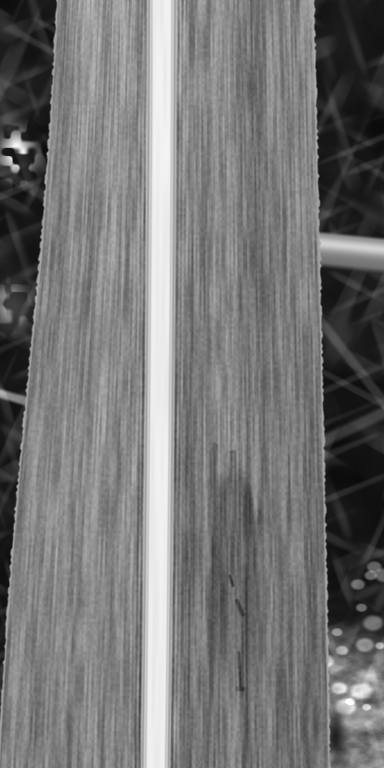
Give the GLSL for this texture, as a Shadertoy shader.

```glsl
// A pale-ribbed grey leaf blade with fine veins over a dark, blurred undergrowth.

const float LEFT_TONE = 0.535;
const float RIGHT_TONE = 0.505;
const float VEIN_CONTRAST = 0.30;
const float RIB_CORE = 0.027;
const float RIB_HALO = 0.041;
const float RIB_WHITE = 0.93;
const float STAIN_DEPTH = 0.15;
const float HAIR_LENGTH = 0.005;
const float PI = 3.14159;

float hash(vec2 p) {
    vec3 q = fract(vec3(p.xyx) * 0.1031);
    q += dot(q, q.yzx + 33.33);
    return fract((q.x + q.y) * q.z);
}

float noise(vec2 p) {
    vec2 i = floor(p), f = fract(p);
    f = f * f * (3.0 - 2.0 * f);
    return mix(mix(hash(i), hash(i + vec2(1, 0)), f.x),
               mix(hash(i + vec2(0, 1)), hash(i + vec2(1, 1)), f.x), f.y);
}

float fbm(vec2 p) {
    float sum = 0.0, amp = 0.5;
    for (int i = 0; i < 4; i++) {
        sum += amp * noise(p);
        p = p * 2.03 + 17.0;
        amp *= 0.5;
    }
    return sum;
}

float glow(vec2 p, vec2 centre, vec2 radius) {
    vec2 d = (p - centre) / radius;
    return exp(-dot(d, d));
}

float segment(vec2 p, vec2 a, vec2 b) {
    vec2 d = b - a;
    return length(p - a - d * clamp(dot(p - a, d) / dot(d, d), 0.0, 1.0));
}

float line(vec2 p, vec2 a, vec2 b, float width) {
    return 1.0 - smoothstep(0.3 * width, width, segment(p, a, b));
}

// Blurred stems, bokeh and pale litter behind the leaf
float undergrowth(vec2 p) {
    float tone = 0.03 + 0.11 * fbm(p * 9.0);
    for (int i = 0; i < 4; i++) {
        float angle = 0.5 + float(i) * 0.75;
        vec2 along = mat2(cos(angle), -sin(angle), sin(angle), cos(angle)) * p;
        tone += 0.10 * smoothstep(0.62, 0.95, noise(along * vec2(7.0, 38.0) + float(i) * 9.0));
    }
    // Light patches on the left
    float speck = smoothstep(0.4, 0.65, noise(p * 48.0));
    tone += 0.95 * speck * glow(p, vec2(0.045, 0.40), vec2(0.045, 0.055));
    tone += 0.42 * glow(p, vec2(0.03, 0.80), vec2(0.045, 0.055)) * (0.4 + speck);
    tone += 0.40 * line(p, vec2(0.0, 1.025), vec2(0.07, 1.045), 0.017);
    // Pale stalk and dim blades on the right
    float stalk = p.y - 0.605 - 0.10 * (p.x - 0.83);
    float body = smoothstep(-0.006, 0.006, stalk) * (1.0 - smoothstep(0.075, 0.095, stalk));
    float stalkTone = 0.50 + 0.32 * glow(vec2(stalk), vec2(0.028), vec2(0.025)) - 2.0 * max(stalk - 0.05, 0.0);
    tone = mix(tone, stalkTone, body * step(0.5, p.x));
    tone += 0.13 * line(p, vec2(0.83, 0.83), vec2(1.01, 1.06), 0.018);
    tone += 0.15 * line(p, vec2(0.84, 1.15), vec2(1.01, 1.07), 0.022);
    // Litter grows brighter towards the lower right corner
    float ground = smoothstep(1.60, 1.76, p.y) * smoothstep(0.5, 0.8, p.x);
    tone += ground * (0.08 + 0.62 * fbm(p * vec2(22.0, 34.0)));
    for (int i = 0; i < 16; i++) {
        float id = float(i);
        vec2 centre = vec2(0.84 + 0.17 * hash(vec2(id, 3.0)), 1.44 + 0.42 * hash(vec2(id, 8.0)));
        float size = 0.011 + 0.017 * hash(vec2(id, 5.0));
        tone += 0.32 * (1.0 - smoothstep(0.5 * size, size, length((p - centre) * vec2(0.75, 1.0))));
    }
    return tone * (1.0 - 0.7 * glow(p, vec2(0.875, 1.92), vec2(0.025, 0.07)));
}

// Damp dark patch with ragged upper fingers and small drips
float stain(vec2 p) {
    float ragged = 0.09 * (noise(vec2(p.x * 75.0, 2.0)) - 0.5);
    float top = 1.22 + ragged + 1.9 * max(p.x - 0.63, 0.0);
    float sides = smoothstep(0.535, 0.56, p.x) * (1.0 - smoothstep(0.66, 0.70, p.x));
    float patch_ = sides * smoothstep(top, top + 0.07, p.y) * (1.0 - 0.65 * smoothstep(1.5, 1.95, p.y));
    patch_ = max(patch_, 0.8 * line(p, vec2(0.56, 1.16), vec2(0.555, 1.45), 0.012));
    patch_ = max(patch_, 0.9 * line(p, vec2(0.607, 1.18), vec2(0.613, 1.40), 0.013));
    float drips = line(p, vec2(0.598, 1.50), vec2(0.607, 1.525), 0.006);
    drips = max(drips, line(p, vec2(0.617, 1.565), vec2(0.632, 1.60), 0.008));
    drips = max(drips, line(p, vec2(0.622, 1.70), vec2(0.625, 1.79), 0.006));
    drips = max(drips, line(p, vec2(0.62, 1.793), vec2(0.632, 1.795), 0.010));
    return patch_ + 1.1 * drips;
}

void mainImage(out vec4 fragColor, in vec2 fragCoord) {
    // x spans 0..1 and y runs 0..2 downwards
    vec2 uv = fragCoord / iResolution.xy;
    vec2 p = vec2(uv.x, 2.0 - 2.0 * uv.y);
    float soft = 1.2 / iResolution.x;

    // Leaf outline and midrib axis
    float leftEdge = 0.150 - 0.077 * p.y + 0.007 * sin(PI * p.y);
    float rightEdge = 0.816 + 0.021 * p.y + 0.002 * sin(PI * 0.5 * p.y);
    float rib = 0.422 - 0.004 * p.y - 0.0022 * p.y * p.y;
    float fromRib = p.x - rib, ribDistance = abs(fromRib);
    bool isLeft = fromRib < 0.0;
    float across = isLeft ? fromRib / (rib - leftEdge) : fromRib / (rightEdge - rib);
    float inside = min(p.x - leftEdge, rightEdge - p.x);

    // Blade tone with broad bands and fine veins that fan along the leaf
    float v = across * (isLeft ? 0.34 : 0.42);
    float fine = noise(vec2(v * 190.0, p.y * 9.0)) - 0.5;
    float medium = noise(vec2(v * 85.0 + 40.0, p.y * 1.5)) - 0.5;
    float broad = noise(vec2(v * 26.0 + 90.0, p.y * 0.6)) - 0.5;
    float grain = noise(p * vec2(170.0, 130.0)) - 0.5;
    float blade = isLeft ? LEFT_TONE : RIGHT_TONE;
    blade += VEIN_CONTRAST * (0.6 * fine + 0.4 * medium + 0.3 * broad) + 0.07 * grain;
    blade += 0.05 * (1.0 - smoothstep(0.0, 0.9, p.y)) - 0.03 * smoothstep(1.0, 2.0, p.y);
    blade -= 0.07 * glow(vec2(across, p.y), vec2(0.55, 0.55), vec2(0.12, 0.65));
    blade -= 0.05 * smoothstep(0.75, 1.0, abs(across));
    blade -= STAIN_DEPTH * stain(p);

    // Midrib: dark grooves, grey shoulders and a white core
    float groove = exp(-max(ribDistance - RIB_HALO, 0.0) * 45.0);
    blade -= groove * (0.05 + 0.09 * sin(ribDistance * 620.0));
    float shoulder = 0.71 + 0.08 * sin(ribDistance * 700.0);
    blade = mix(blade, shoulder, 1.0 - smoothstep(RIB_HALO - 0.007, RIB_HALO, ribDistance));
    float core = RIB_WHITE + 0.05 * (noise(vec2(fromRib * 120.0, p.y * 5.0)) - 0.5);
    blade = mix(blade, core, 1.0 - smoothstep(RIB_CORE - 0.007, RIB_CORE + 0.004, ribDistance));

    // Bright rim broken into short hairs
    float hair = HAIR_LENGTH * noise(vec2(p.y * 120.0, isLeft ? 3.0 : 9.0));
    blade = mix(blade, 0.70, 0.75 * (1.0 - smoothstep(0.0, 0.006, inside)));
    float cover = smoothstep(-soft, soft, inside + hair);

    float tone = mix(undergrowth(p), blade, cover);
    fragColor = vec4(vec3(clamp(tone, 0.0, 1.0)), 1.0);
}
```
